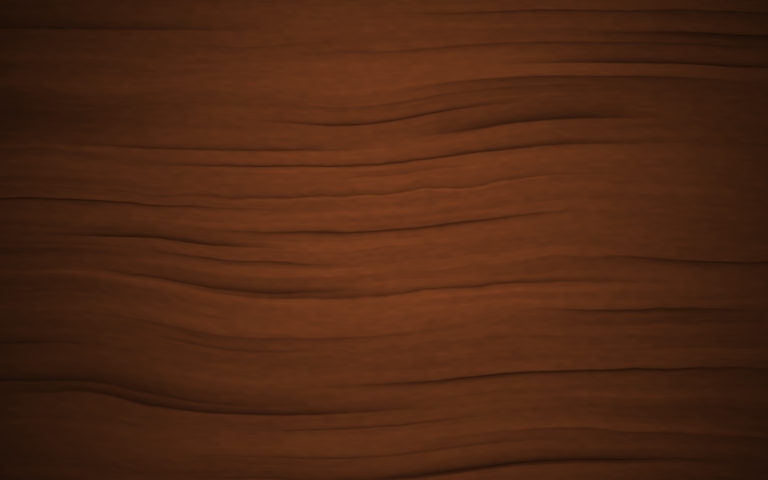
Write a Shadertoy shader that draws this texture.

```glsl
// Dark polished walnut board: long horizontal grain, tapered dark veins and a soft vignette.
#define TINT vec3(1.0, 0.507, 0.25)
#define PEAK 0.452
#define LIGHT_CENTER vec2(0.83, 0.53)
#define LIGHT_SPREAD 0.78
#define WAVE 0.075
#define FIGURE 0.022
#define VEINS 34
#define VEIN_DEPTH 0.46
#define BAND_DEPTH 0.26
#define STREAK_DEPTH 0.17
#define PORE_DEPTH 0.10

float hash(vec2 p) {
    vec3 q = fract(vec3(p.xyx) * 0.1031);
    q += dot(q, q.yzx + 33.33);
    return fract((q.x + q.y) * q.z);
}

float noise(vec2 p) {
    vec2 cell = floor(p), f = fract(p);
    f = f * f * f * (f * (f * 6.0 - 15.0) + 10.0);
    float low = mix(hash(cell), hash(cell + vec2(1, 0)), f.x);
    float high = mix(hash(cell + vec2(0, 1)), hash(cell + vec2(1, 1)), f.x);
    return mix(low, high, f.y);
}

float fbm(vec2 p) {
    float sum = 0.0, amp = 0.5;
    for (int i = 0; i < 4; i++) {
        sum += amp * noise(p);
        p = p * 2.03 + 17.3;
        amp *= 0.5;
    }
    return sum / 0.9375;
}

// Bends the straight grain; the figure mask adds tighter swirls in places.
vec2 bendGrain(vec2 p, float figure) {
    float wave = WAVE * (noise(p * vec2(1.6, 3.0) + 4.0) - 0.5);
    float ripple = 0.016 * (noise(p * vec2(4.0, 9.0) + 31.0) - 0.5);
    float swirl = FIGURE * (0.25 + figure) * (fbm(p * vec2(6.0, 15.0) + 57.0) - 0.5);
    return vec2(p.x, p.y + wave + ripple + swirl);
}

// Light left over after all veins; each has one crisp and one feathered side.
float veinShade(vec2 g) {
    float shade = 1.0;
    for (int i = 0; i < VEINS; i++) {
        float id = float(i);
        float y = -0.04 + 1.08 * (id + hash(vec2(id, 1.7))) / float(VEINS);
        float middle = 1.7 * hash(vec2(id, 5.3)) - 0.05;
        float halfLength = mix(0.18, 0.75, hash(vec2(id, 9.1)));
        float taper = 1.0 - smoothstep(0.25, 1.0, abs(g.x - middle) / halfLength);
        float swell = 0.35 + 1.1 * noise(vec2(g.x * 4.0, id * 7.0 + 0.5));
        float feather = mix(0.005, 0.022, pow(hash(vec2(id, 13.9)), 2.0)) * swell;
        float side = hash(vec2(id, 21.4)) < 0.6 ? 1.0 : -1.0;
        float d = (g.y - y - 0.02 * (hash(vec2(id, 27.2)) - 0.5) * (g.x - middle)) * side;
        float profile = d > 0.0 ? exp(-d / feather) : exp(-d * d / 0.000009);
        float depth = VEIN_DEPTH * mix(0.3, 1.0, hash(vec2(id, 33.8)));
        shade *= 1.0 - depth * taper * profile;
    }
    return shade;
}

void mainImage(out vec4 fragColor, in vec2 fragCoord) {
    vec2 p = fragCoord / iResolution.y;

    // Swirled figure gathers near the middle and in a few random patches
    vec2 knot = (p - vec2(0.86, 0.61)) / vec2(0.32, 0.055);
    float figure = exp(-dot(knot, knot));
    figure += 0.6 * smoothstep(0.55, 0.8, noise(p * vec2(2.0, 7.0) + 83.0));
    vec2 g = bendGrain(p, figure);

    // Grain layers from broad bands to fine pores
    float band = fbm(g * vec2(0.9, 13.0) + 11.0) - 0.5;
    float streak = fbm(g * vec2(2.2, 55.0) + 23.0) - 0.5;
    float pore = noise(g * vec2(38.0, 150.0) + 41.0) - 0.5;
    float fleck = noise((g + vec2(0.0, 0.12 * p.x)) * vec2(60.0, 110.0) + 67.0) - 0.5;
    float tone = 1.0 + BAND_DEPTH * band + STREAK_DEPTH * streak;
    tone += PORE_DEPTH * (0.6 * pore + 0.5 * fleck);

    // Pale contour lines inside the figured patches
    float contour = noise(vec2(g.x * 1.5, g.y * 85.0) + 71.0);
    tone += 0.16 * figure * (smoothstep(0.45, 0.95, contour) - 0.25);

    tone *= veinShade(g);

    // Soft round light falling off to the corners
    vec2 away = p - LIGHT_CENTER;
    float light = PEAK * exp(-dot(away, away) / LIGHT_SPREAD);

    fragColor = vec4(clamp(TINT * light * tone, 0.0, 1.0), 1.0);
}
```
